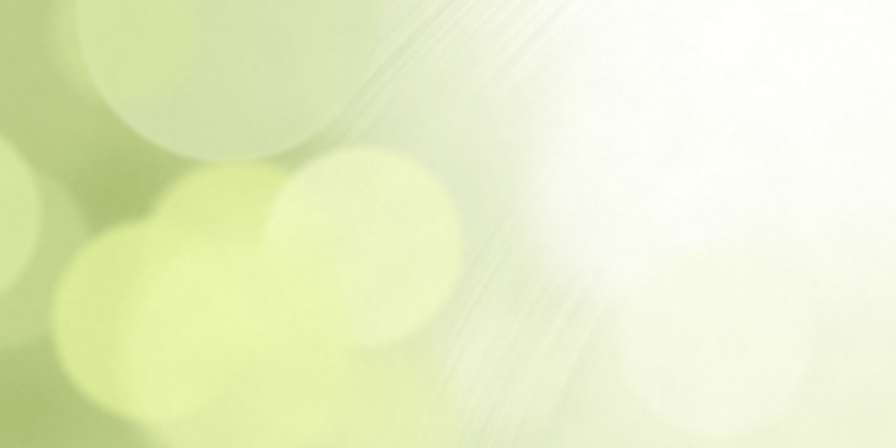
Give the GLSL for this background, as a WebGL 2 fragment shader.

```glsl
#version 300 es
precision highp float;

uniform vec2 u_resolution;
out vec4 fragColor;

#define STREAK_DENSITY 34.0
#define STREAK_STRENGTH 0.048
#define MOTTLE_STRENGTH 0.012
#define GRAIN_SCALE 42.0
#define GRAIN_STRENGTH 0.009
#define RIM_WIDTH 0.010
#define RIM_LIGHT 0.022
#define RIM_SOFTNESS_LIMIT 0.018
#define DISC_COUNT 12

const vec3 OLIVE = vec3(0.745, 0.805, 0.53);
const vec3 SAGE  = vec3(0.89, 0.92, 0.775);
const vec3 CREAM = vec3(0.98, 0.987, 0.945);
const vec3 WHITE = vec3(0.996, 0.997, 0.988);
const vec3 HAZE  = vec3(0.935, 0.952, 0.825);
const vec3 MOSS  = vec3(0.65, 0.735, 0.43);
const vec3 LIME  = vec3(0.925, 0.965, 0.69);
const vec3 LEAF  = vec3(0.885, 0.93, 0.66);

// Bokeh discs: centre, radius, edge softness
const vec4 DISCS[DISC_COUNT] = vec4[](
    vec4(0.508, 0.975, 0.338, 0.011), vec4(0.285, 0.935, 0.165, 0.035),
    vec4(0.0, 0.43, 0.205, 0.022),    vec4(-0.13, 0.52, 0.22, 0.018),
    vec4(0.535, 0.42, 0.222, 0.026),  vec4(0.34, 0.285, 0.222, 0.022),
    vec4(0.81, 0.45, 0.222, 0.019),   vec4(0.53, 0.20, 0.26, 0.045),
    vec4(1.42, 0.56, 0.23, 0.07),     vec4(1.60, 0.245, 0.215, 0.022),
    vec4(1.12, 0.19, 0.13, 0.07),     vec4(0.87, 0.06, 0.14, 0.07));

// Disc colour and opacity
const vec4 TINTS[DISC_COUNT] = vec4[](
    vec4(0.86, 0.90, 0.715, 0.68), vec4(0.85, 0.90, 0.63, 0.60),
    vec4(0.78, 0.845, 0.56, 0.75), vec4(0.845, 0.905, 0.62, 0.88),
    vec4(0.875, 0.925, 0.61, 0.90), vec4(0.88, 0.935, 0.60, 0.85),
    vec4(0.94, 0.97, 0.77, 0.80), vec4(0.92, 0.965, 0.68, 0.70),
    vec4(0.99, 0.992, 0.965, 0.60), vec4(0.972, 0.982, 0.905, 0.65),
    vec4(0.945, 0.96, 0.85, 0.55), vec4(0.92, 0.955, 0.70, 0.50));

vec2 hashGradient(vec2 cell) {
    vec3 h = fract(cell.xyx * vec3(0.1031, 0.1030, 0.0973));
    h += dot(h, h.yzx + 33.33);
    return 2.0 * fract((h.xx + h.yz) * h.zy) - 1.0;
}

float gradientNoise(vec2 p) {
    vec2 i = floor(p), f = fract(p);
    vec2 u = f * f * f * (f * (f * 6.0 - 15.0) + 10.0);
    vec2 e = vec2(0.0, 1.0);
    float low = mix(dot(hashGradient(i), f),
                    dot(hashGradient(i + e.yx), f - e.yx), u.x);
    float high = mix(dot(hashGradient(i + e.xy), f - e.xy),
                     dot(hashGradient(i + e.yy), f - e.yy), u.x);
    return mix(low, high, u.y);
}

float glow(vec2 p, vec2 centre, vec2 size) {
    vec2 d = (p - centre) / size;
    return exp(-dot(d, d));
}

// Olive on the left, through sage, to cream and white on the right
vec3 backdrop(vec2 p) {
    vec3 color = mix(OLIVE, SAGE, smoothstep(0.25, 1.02, p.x));
    color = mix(color, CREAM, smoothstep(0.98, 1.60, p.x + 0.35 * (p.y - 0.5)));
    color = mix(color, WHITE, glow(p, vec2(1.75, 0.92), vec2(0.48, 0.34)));
    float lowRight = (1.0 - smoothstep(0.0, 0.62, p.y)) * smoothstep(1.15, 1.5, p.x);
    color = mix(color, HAZE, 0.85 * lowRight);
    color = mix(color, LEAF, 0.70 * glow(p, vec2(0.75, 0.12), vec2(0.26, 0.22)));
    color = mix(color, MOSS, 0.75 * glow(p, vec2(0.27, 0.56), vec2(0.15, 0.12)));
    color = mix(color, MOSS, 0.70 * glow(p, vec2(0.04, 0.08), vec2(0.20, 0.16)));
    return mix(color, MOSS, 0.35 * glow(p, vec2(0.62, 0.66), vec2(0.16, 0.07)));
}

// Sparse, gently curved streaks that lean right as they rise
float streaks(vec2 p) {
    float across = p.x - 0.4 * p.y - 0.3 * p.y * p.y;
    float fine = gradientNoise(vec2(across * STREAK_DENSITY, p.y * 2.0))
               + 0.7 * gradientNoise(vec2(across * STREAK_DENSITY * 2.2, p.y * 3.0 + 9.0));
    float patches = smoothstep(-0.25, 0.35, gradientNoise(vec2(across * 5.0, p.y * 2.5 + 4.0)));
    float band = smoothstep(0.62, 0.90, p.x) * (1.0 - smoothstep(1.1, 1.5, p.x));
    return fine * patches * band;
}

// Only crisp discs carry a light rim
vec3 addDisc(vec3 color, vec2 p, vec4 disc, vec4 tint) {
    float d = length(p - disc.xy) - disc.z;
    float cover = tint.a * (1.0 - smoothstep(-disc.w, disc.w, d));
    float rim = (d + disc.w) / RIM_WIDTH;
    float crispness = max(0.0, 1.0 - disc.w / RIM_SOFTNESS_LIMIT);
    return mix(color, tint.rgb, cover) + RIM_LIGHT * crispness * cover * exp(-rim * rim);
}

void main() {
    vec2 p = gl_FragCoord.xy / u_resolution.y;

    vec3 color = backdrop(p) + STREAK_STRENGTH * streaks(p);
    for (int i = 0; i < DISC_COUNT; i++) {
        color = addDisc(color, p, DISCS[i], TINTS[i]);
    }

    // Light that melts the overlapping discs together
    color = mix(color, LIME, 0.75 * glow(p, vec2(0.58, 0.35), vec2(0.20, 0.17)));

    // Uneven light and fine texture
    color += MOTTLE_STRENGTH * gradientNoise(p * 9.0);
    color += GRAIN_STRENGTH * gradientNoise(p * GRAIN_SCALE);
    color += GRAIN_STRENGTH * gradientNoise(p * GRAIN_SCALE * 2.3);
    fragColor = vec4(clamp(color, 0.0, 1.0), 1.0);
}
```
